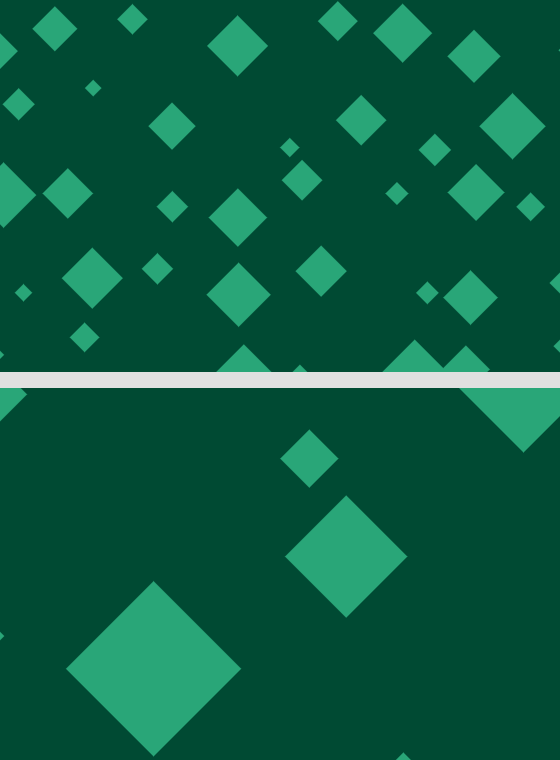
Top, the full canvas; bottom, a detail of the centre.
This pattern is drawn by a Shadertoy shader. Its source:

```glsl
const vec3 DARK_GREEN = vec3(0.0, 0.29, 0.20);
const vec3 MINT_GREEN = vec3(0.16, 0.65, 0.47);

float hash(vec2 p) {
    return fract(sin(dot(p, vec2(127.1, 311.7))) * 43758.5453);
}

// Signed distance to a diamond with the given half diagonal
float diamond(vec2 p, float halfDiagonal) {
    return (abs(p.x) + abs(p.y) - halfDiagonal) * 0.7071;
}

// Distance to the nearest diamond, in cell units
float scatteredDiamonds(vec2 p) {
    float nearest = 1.0;
    for (int j = -1; j <= 1; j++) {
        // Each row slides sideways by its own amount
        float row = floor(p.y) + float(j);
        float slide = hash(vec2(row, 7.3));
        for (int i = -1; i <= 1; i++) {
            vec2 cell = vec2(floor(p.x + slide) + float(i), row);

            // Golden ratio steps spread the sizes evenly along a row
            float size = fract(cell.x * 0.618 + hash(vec2(row, 2.9)) + 0.3 * hash(cell + 5.1));
            float halfDiagonal = mix(0.1, 0.414, size);

            // Small diamonds may wander further than large ones
            vec2 jitter = 2.0 * vec2(hash(cell + 11.7), hash(cell + 23.9)) - 1.0;
            vec2 center = cell + 0.5 + jitter * (0.56 - halfDiagonal);
            center.x -= slide;
            nearest = min(nearest, diamond(p - center, halfDiagonal));
        }
    }
    return nearest;
}

void mainImage(out vec4 fragColor, in vec2 fragCoord) {
    float cellSize = 0.217;
    vec2 uv = fragCoord / iResolution.y;
    float dist = scatteredDiamonds(uv / cellSize + vec2(3.2, 5.4)) * cellSize;

    // Edge softened over about one pixel
    float edge = 0.7 / iResolution.y;
    float cover = 1.0 - smoothstep(-edge, edge, dist);
    fragColor = vec4(mix(DARK_GREEN, MINT_GREEN, cover), 1.0);
}
```
